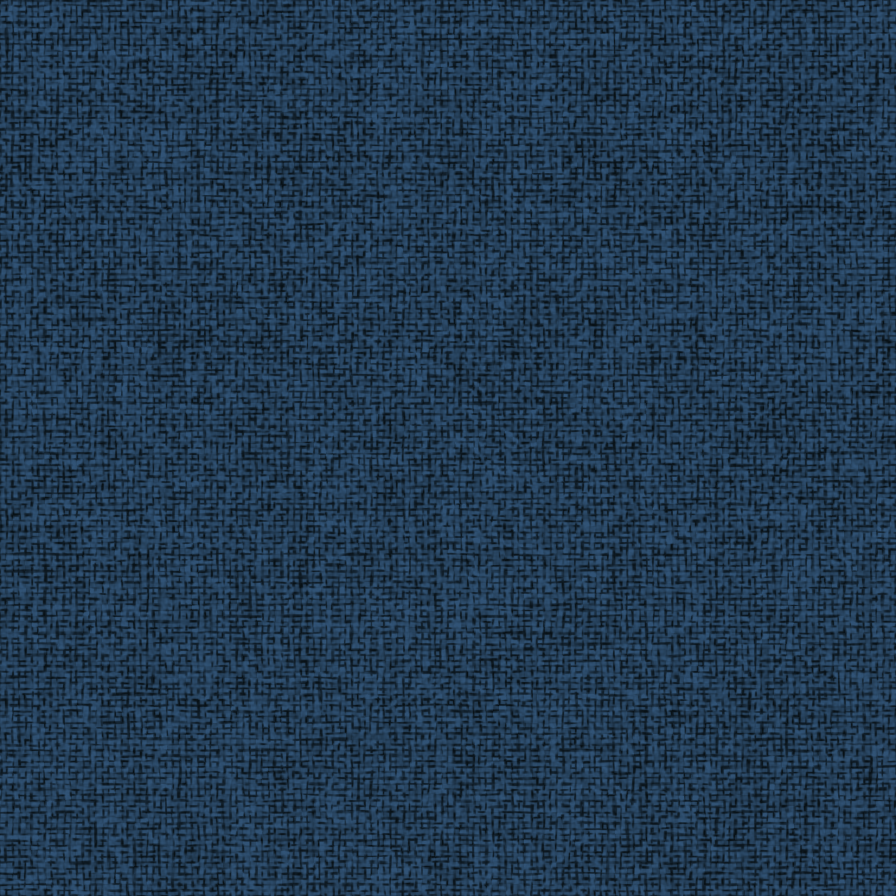
This texture is drawn by a Shadertoy shader. Its source:

```glsl
// Navy linen cloth: a fine plain weave of nearly straight, uneven threads.
// Dark dashes of random length open along thread boundaries, in step with the
// over-under rhythm. Stretched gradient noise adds slubs and long streaks.

float hash(vec2 p) {
    vec3 q = fract(p.xyx * vec3(0.1031, 0.1030, 0.0973));
    q += dot(q, q.yzx + 33.33);
    return fract((q.x + q.y) * q.z);
}

vec2 gradient(vec2 cell) {
    float angle = 6.2832 * hash(cell);
    return vec2(cos(angle), sin(angle));
}

// Gradient noise, roughly -0.7 to 0.7
float noise(vec2 p) {
    vec2 i = floor(p), f = p - i;
    vec2 u = f * f * f * (f * (f * 6.0 - 15.0) + 10.0);
    vec2 e = vec2(1.0, 0.0);
    float bottom = mix(dot(gradient(i), f),
                       dot(gradient(i + e.xy), f - e.xy), u.x);
    float top = mix(dot(gradient(i + e.yx), f - e.yx),
                    dot(gradient(i + e.xx), f - e.xx), u.x);
    return mix(bottom, top, u.y);
}

// Dark dashes on the nearest thread boundary; q.x runs along it, q.y across it
float dashes(vec2 q, float halfWidth, float seed) {
    float line = floor(q.y + 0.5);
    float phase = 2.0 * hash(vec2(line, seed));
    float rhythm = cos(3.1416 * (q.x + phase));
    float chance = noise(vec2(q.x * 0.65, line * 7.37 + seed));
    float strength = smoothstep(-0.35, 0.4, chance + 0.22 * rhythm);
    float across = abs(q.y - line);
    return strength * smoothstep(halfWidth, halfWidth * 0.3, across);
}

float weaveShade(vec2 uv) {
    // Threads wander a little sideways as they run
    vec2 p = uv * vec2(140.0, 160.0);
    p += 0.4 * vec2(noise(p * vec2(0.7, 0.14) + 11.3),
                    noise(p * vec2(0.14, 0.7) + 47.9));

    // Long thin streaks along both directions
    float streaks = 0.17 * noise(uv * vec2(9.0, 105.0) + 3.7)
                  + 0.17 * noise(uv * vec2(88.0, 4.0) + 29.1)
                  + 0.05 * noise(uv * vec2(3.0, 12.0) + 83.0);

    // Gaps narrow and widen along each thread
    float rowGap = 0.33 - 0.4 * streaks + 0.14 * noise(p * vec2(0.35, 0.8) + 71.0);
    float columnGap = 0.29 - 0.4 * streaks + 0.14 * noise(p * vec2(0.8, 0.35) + 53.0);
    float rows = dashes(p, max(rowGap, 0.08), 5.0);
    float columns = dashes(p.yx, max(columnGap, 0.08), 131.0);
    float gap = 1.0 - (1.0 - rows) * (1.0 - columns);

    // Tone of each float: over-under parity, chance and a rounded crown
    vec2 cell = floor(p), f = p - cell - 0.5;
    float parity = mod(cell.x + cell.y, 2.0);
    float crown = mix(f.x * f.x, f.y * f.y, parity);
    float tone = 0.38 * (hash(cell + 91.0) - 0.5) + 0.08 * parity - 0.7 * crown;
    float grain = 0.28 * noise(uv * 250.0 + 17.0);
    return 0.95 + tone - 0.9 * gap + 0.7 * streaks + grain;
}

void mainImage(out vec4 fragColor, in vec2 fragCoord) {
    // Average a 3 by 3 grid inside each pixel
    float shade = 0.0;
    for (int y = -1; y <= 1; y++) {
        for (int x = -1; x <= 1; x++) {
            vec2 offset = vec2(float(x), float(y)) / 3.0;
            shade += weaveShade((fragCoord + offset) / iResolution.y) / 9.0;
        }
    }

    vec3 shadowNavy = vec3(0.06, 0.11, 0.15);
    vec3 threadBlue = vec3(0.17, 0.29, 0.41);
    fragColor = vec4(mix(shadowNavy, threadBlue, clamp(shade, -0.25, 1.2)), 1.0);
}
```
